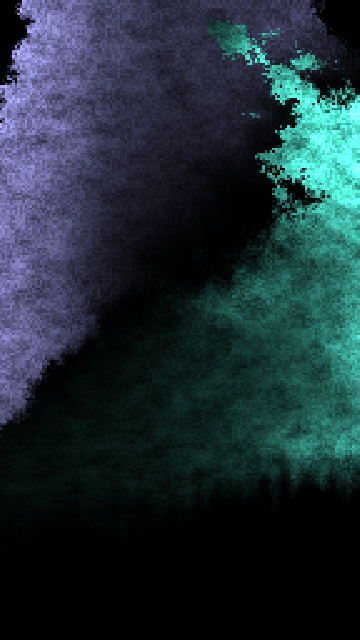
Give the GLSL for this background, as a Shadertoy shader.

```glsl
// Two blocky clouds on black: a violet one at the upper left and a teal one
// sweeping down the right side. Each is a smooth brightness field, cut by
// noise-roughened edges, then broken into grains on a coarse square grid.

const float CELLS = 144.0; // grid cells across the canvas width
const vec3 VIOLET = vec3(0.57, 0.56, 0.83);
const vec3 TEAL = vec3(0.36, 1.02, 0.92);
const vec3 NIGHT = vec3(0.003, 0.005, 0.008);

float hash(vec2 p) {
    vec3 q = fract(vec3(p.xyx) * 0.1031);
    q += dot(q, q.yzx + 33.33);
    return fract((q.x + q.y) * q.z);
}

float valueNoise(vec2 p) {
    vec2 i = floor(p);
    vec2 f = fract(p);
    f = f * f * (3.0 - 2.0 * f);
    float low = mix(hash(i), hash(i + vec2(1, 0)), f.x);
    float high = mix(hash(i + vec2(0, 1)), hash(i + vec2(1, 1)), f.x);
    return mix(low, high, f.y);
}

// Layered noise, roughly -0.5 to 0.5
float fbm(vec2 p) {
    float sum = 0.0;
    float amp = 0.5;
    for (int i = 0; i < 5; i++) {
        sum += amp * (valueNoise(p) - 0.5);
        p = p * 2.03 + 17.3;
        amp *= 0.62;
    }
    return sum;
}

// Soft elliptical glow
float glow(vec2 p, vec2 centre, vec2 radii) {
    vec2 d = (p - centre) / radii;
    return exp(-dot(d, d));
}

// Violet brightness: strong at the left rim, weaker along the top
float violetLevel(vec2 p, float rough) {
    float level = 0.70 * exp(-p.x * p.x / 0.065);
    level += 0.30 * smoothstep(0.95, 1.75, p.y);
    level += 0.14 * glow(p, vec2(0.85, 1.74), vec2(0.12));
    float below = p.y - 0.585 - 0.9 * p.x + 0.22 * rough;
    float topRight = 1.778 - 1.28 * (p.x - 0.845) - p.y + 0.26 * rough;
    float topLeft = 1.55 + 2.8 * p.x - p.y + 0.45 * rough;
    return level * smoothstep(-0.01, 0.03 + 0.5 * p.x, below)
                 * smoothstep(-0.01, 0.04, topRight)
                 * smoothstep(-0.02, 0.06, topLeft);
}

// Teal coverage: crisp upper left edge, widening into haze lower down
float tealCover(vec2 p, float rough, float spikes) {
    float rise = max(p.y - 1.45, 0.0);
    float drop = max(1.3 - p.y, 0.0);
    float leftEdge = 0.80 - 3.0 * rise * rise - 1.35 * drop * drop;
    float haze = 0.02 + 0.32 * smoothstep(1.3, 0.75, p.y);
    float left = p.x - leftEdge + 0.32 * rough;
    float top = 1.73 - 0.5 * (p.x - 0.57) - p.y + 0.16 * rough;
    float floorEdge = 0.27 + 0.20 * p.x;
    float bottom = p.y - floorEdge + 0.10 * rough + 0.07 * spikes;
    return smoothstep(-haze, haze * 0.6, left)
         * smoothstep(-0.01, 0.03, top)
         * smoothstep(-0.05, 0.20 - 0.13 * p.x, bottom);
}

// Teal brightness inside its coverage
float tealLevel(vec2 p) {
    float level = 0.05 + 0.28 * p.x * p.x;
    level += 0.76 * glow(p, vec2(1.00, 1.40), vec2(0.30, 0.27));
    level += 0.36 * glow(p, vec2(0.72, 1.62), vec2(0.13, 0.12));
    level += 0.20 * glow(p, vec2(0.67, 0.95), vec2(0.12, 0.07));
    level += 0.30 * glow(p, vec2(1.00, 0.84), vec2(0.11, 0.15));
    level += 0.24 * glow(p, vec2(0.90, 0.54), vec2(0.13, 0.07));
    return level;
}

void mainImage(out vec4 fragColor, in vec2 fragCoord) {
    // Snap to the grid; one unit is the canvas width
    vec2 cell = floor(fragCoord / iResolution.x * CELLS);
    vec2 p = (cell + 0.5) / CELLS;

    // Roughness, clumps and single grains
    float rough = fbm(p * 13.0 + 4.0);
    float clumps = fbm(p * vec2(18.0, 26.0) + 51.0);
    float streaks = valueNoise(p * vec2(24.0, 130.0)) - 0.5;
    float spikes = valueNoise(p * vec2(38.0, 7.0) + 9.0) - 0.5;
    float grain = hash(cell + 7.0) - 0.5;
    float edge = rough + 0.14 * grain;

    // Violet cloud
    float violet = violetLevel(p, edge);
    violet *= max(0.0, 1.0 + 0.85 * clumps + 0.40 * grain);

    // Teal cloud, streaked sideways in its lower haze
    float cover = tealCover(p, edge, spikes);
    float streaky = smoothstep(0.8, 0.5, p.y) * (1.0 - 0.6 * p.x);
    float texture1 = 1.1 * clumps + 0.35 * grain + 0.5 * streaky * streaks;
    float teal = tealLevel(p) * max(0.0, 1.0 + texture1);

    // Layer teal over violet; the hottest grains turn pale
    vec3 color = NIGHT * smoothstep(0.2, 1.0, p.y) + VIOLET * violet;
    vec3 tealColor = TEAL * teal + vec3(0.25, 0.0, 0.05) * max(teal - 0.95, 0.0);
    color = mix(color, tealColor, cover);
    fragColor = vec4(clamp(color, 0.0, 1.0), 1.0);
}
```
